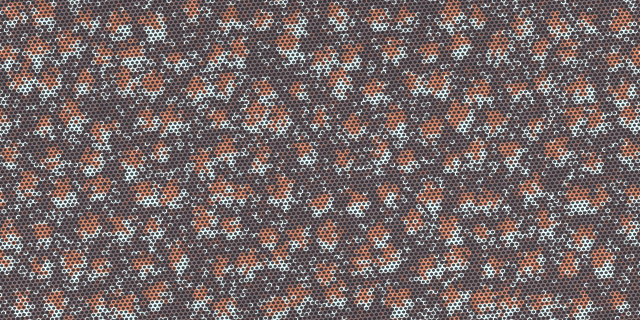
A WebGL 1 fragment shader for this texture:

```glsl
precision highp float;
// Fine hexagonal knit mesh with ragged rust and pale spots and scattered flecks.
uniform vec2 u_resolution;

const float MESH_SCALE = 70.0;   // stitches per canvas height
const float SPOT_SCALE = 9.0;    // spots per canvas height
const float MESH_TILT = -0.09;
const vec2 HEX = vec2(1.0, 1.7320508);

const vec3 HOLE = vec3(0.175, 0.17, 0.19);
const vec3 THREAD = vec3(0.49, 0.425, 0.435);
const vec3 BROWN = vec3(0.64, 0.44, 0.39);
const vec3 RUST = vec3(0.82, 0.53, 0.42);
const vec3 PALE = vec3(0.87, 0.95, 0.95);

float hash(vec2 p, float seed) {
  vec3 q = fract(vec3(p.xyx) * 0.1031 + seed * 0.173);
  q += dot(q, q.yzx + 33.33);
  return fract((q.x + q.y) * q.z);
}

mat2 rotation(float angle) {
  float c = cos(angle), s = sin(angle);
  return mat2(c, s, -s, c);
}

// Offset from the centre of the nearest hexagon
vec2 hexOffset(vec2 p) {
  vec2 a = mod(p, HEX) - 0.5 * HEX;
  vec2 b = mod(p - 0.5 * HEX, HEX) - 0.5 * HEX;
  return dot(a, a) < dot(b, b) ? a : b;
}

float hexEdge(vec2 p) {
  p = abs(p);
  return 0.5 - max(p.x, dot(p, vec2(0.5, 0.8660254)));
}

// Cellular noise: offset to the nearest spot (xy) and its scaled distance (z)
vec3 nearestSpot(vec2 p) {
  vec3 nearest = vec3(0.0, 0.0, 9.0);
  float row = floor(p.y);
  for (int j = -1; j <= 1; j++) {
    float y = row + float(j);
    float shift = 0.5 * mod(y, 2.0);
    for (int i = -1; i <= 1; i++) {
      vec2 cell = vec2(floor(p.x - shift) + float(i), y);
      vec2 jitter = vec2(hash(cell, 1.0), hash(cell, 2.0)) - 0.5;
      vec2 d = p - cell - vec2(shift, 0.0) - 0.5 - 0.5 * jitter;
      float size = mix(0.78, 1.15, hash(cell, 3.0));
      vec2 e = rotation(hash(cell, 4.0) - 0.5) * d;
      float dist = length(e * vec2(1.12, 0.92)) / size;
      if (dist < nearest.z) nearest = vec3(d, dist);
    }
  }
  return nearest;
}

// Slow layered sines for clustering and uneven light
float waves(vec2 p) {
  return 0.5 * sin(p.x + 1.7 * sin(p.y * 0.7))
       + 0.5 * sin(p.y * 1.3 + 1.4 * sin(p.x * 0.8 + 2.0));
}

// Yarn colour of one stitch (rgb) and whether its ring is broken (a)
vec4 stitchYarn(vec2 id, vec2 centre) {
  vec3 spot = nearestSpot(centre * SPOT_SCALE);
  float ragged = hash(id, 5.0) - 0.5;
  float pick = hash(id, 6.0);
  float shade = mix(0.9, 1.1, hash(id, 7.0));
  if (spot.z + 0.26 * ragged < 0.315) {
    float lower = dot(spot.xy, vec2(0.45, -0.89)) + 0.42 * (pick - 0.5);
    float rim = 0.4 * (spot.z - 0.2);
    return vec4(lower + rim > 0.06 ? PALE : RUST * shade, 0.0);
  }
  float density = 0.2 + 0.07 * waves(centre * 43.0);
  if (pick < density) return vec4(PALE * shade, 1.0);
  if (pick > 0.9) return vec4(BROWN, 1.0);
  return vec4(THREAD * shade, 0.0);
}

vec3 fabric(vec2 p) {
  vec2 squash = vec2(1.0, 1.1);
  vec2 mesh = rotation(MESH_TILT) * p + 0.0015 * waves(p * 9.0);
  mesh *= MESH_SCALE * squash;
  vec2 local = hexOffset(mesh);
  vec2 id = floor((mesh - local) / (0.5 * HEX) + 0.5);
  vec2 centre = p - rotation(-MESH_TILT) * (local / (MESH_SCALE * squash));
  vec4 yarn = stitchYarn(id, centre);

  // Flecks are partly open rings facing random ways
  float angle = 6.2831853 * hash(id, 8.0);
  float side = dot(local, vec2(cos(angle), sin(angle)));
  float open = yarn.a * smoothstep(0.1, 0.24, side);
  vec3 ring = mix(yarn.rgb, THREAD, open);

  float bright = smoothstep(0.5, 0.85, ring.r);
  float width = mix(0.14, 0.175, bright);
  float thread = 1.0 - smoothstep(width - 0.06, width + 0.06, hexEdge(local));
  return mix(mix(HOLE, ring, 0.1), ring, thread);
}

void main() {
  // Nine samples per pixel keep the fine mesh smooth
  vec3 color = vec3(0.0);
  for (int j = -1; j <= 1; j++) {
    for (int i = -1; i <= 1; i++) {
      vec2 offset = vec2(float(i), float(j)) / 3.0;
      color += fabric((gl_FragCoord.xy + offset) / u_resolution.y) / 9.0;
    }
  }
  // Soft uneven light over the cloth
  vec2 uv = gl_FragCoord.xy / u_resolution.y;
  color *= 1.04 + 0.03 * waves(uv * 3.0 + 1.0);
  gl_FragColor = vec4(color, 1.0);
}
```
